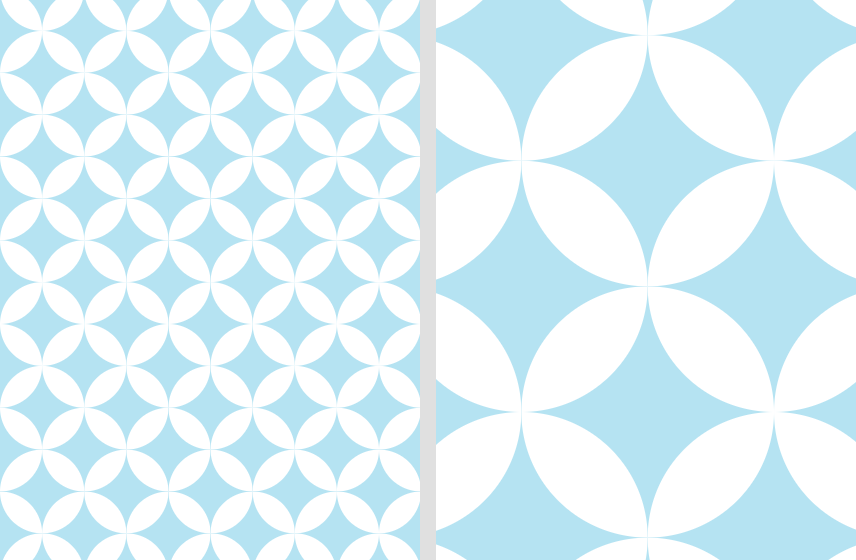
Left: the whole. Right: its middle third, enlarged.
Write a WebGL 2 fragment shader that draws this pattern.

```glsl
#version 300 es
precision highp float;
// Interlocking circles: white lens petals on pale blue, leaving concave diamonds.
// Mirror-folding the plane leaves one square cell, where a petal is the overlap
// of two unit circles centred on opposite corners.
uniform vec2 u_resolution;
out vec4 fragColor;

// Signed distance to the petal, in half repeats
float petalDistance(vec2 p) {
    vec2 corner = abs(mod(p + 1.0, 2.0) - 1.0);
    return max(length(corner), length(1.0 - corner)) - 1.0;
}

void main() {
    // Half a repeat, as a fraction of the canvas height
    vec2 halfRepeat = vec2(0.0752, 0.07477);
    vec2 position = (gl_FragCoord.xy - 0.5 * u_resolution) / u_resolution.y;

    // Four petal tips meet near the canvas centre
    vec2 p = (position - vec2(0.001, -0.0038)) / halfRepeat + vec2(1.0, 0.0);

    // One pixel of edge smoothing
    float pixel = 1.0 / (u_resolution.y * halfRepeat.y);
    float petal = clamp(0.5 - petalDistance(p) / pixel, 0.0, 1.0);

    vec3 paleBlue = vec3(0.71, 0.89, 0.95);
    vec3 white = vec3(1.0);
    fragColor = vec4(mix(paleBlue, white, petal), 1.0);
}
```
